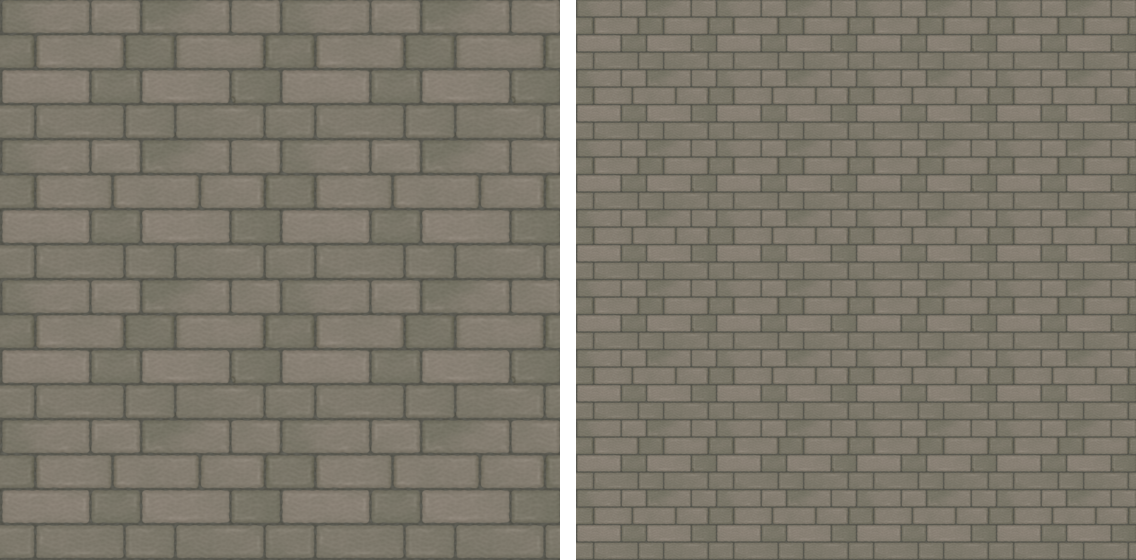
Left, the tile; right, the same tile 2 across and 2 down.
Reproduce this texture procedurally as a WebGL 1 fragment shader.

```glsl
precision highp float;
// Weathered grey-brown stone block wall, long and short blocks in sixteen courses.
uniform vec2 u_resolution;

const float TILES = 2.0;    // repeats across and down
const float COURSES = 8.0;  // courses in one repeat

vec2 hash2(vec2 p) {
  return fract(sin(vec2(dot(p, vec2(127.1, 311.7)), dot(p, vec2(269.5, 183.3)))) * 4375.85);
}

// Layered warped sines, roughly -1 to 1
float mottle(vec2 p, float seed) {
  float sum = 0.0, amp = 0.45;
  for (int i = 0; i < 6; i++) {
    p = mat2(0.8, 0.6, -0.6, 0.8) * p * 1.7 + seed;
    sum += amp * sin(p.x + 1.4 * sin(p.y));
    amp *= 0.66;
  }
  return sum;
}

// Cellular noise that wraps over one repeat
float grain(vec2 p, vec2 cells) {
  p *= cells;
  vec2 cell = floor(p);
  float nearest = 1.5;
  for (int j = -1; j <= 1; j++) {
    for (int i = -1; i <= 1; i++) {
      vec2 c = cell + vec2(float(i), float(j));
      nearest = min(nearest, length(c + hash2(mod(c, cells)) - p));
    }
  }
  return nearest;
}

float roundedBox(vec2 p, vec2 halfSize, float radius) {
  vec2 q = abs(p) - halfSize + radius;
  return length(max(q, 0.0)) + min(max(q.x, q.y), 0.0) - radius;
}

void main() {
  vec2 uv = gl_FragCoord.xy / u_resolution;
  vec2 p = fract(vec2(uv.x, 1.0 - uv.y) * TILES);
  float pixel = TILES / u_resolution.y;

  // Course, counted from the top
  float v = p.y * COURSES + 0.025;
  float course = mod(floor(v), COURSES);
  float kind = mod(course, 4.0);
  bool irregular = course == 5.0;

  // Block within the course
  float along = fract(p.x - (mod(course, 2.0) < 0.5 ? 0.004 : 0.126));
  vec3 joints = irregular ? vec3(0.276, 0.588, 0.82) : vec3(0.319, 0.5, 0.819);
  vec3 passed = step(joints, vec3(along));
  vec3 before = joints * passed;
  vec3 after = mix(joints, vec3(1.0), passed);
  float left = max(before.x, max(before.y, before.z));
  float right = min(after.x, min(after.y, after.z));
  float index = dot(passed, vec3(1.0));
  bool isShort = irregular ? index > 2.5 : mod(index, 2.0) > 0.5;

  vec2 size = vec2(right - left, 1.0 / COURSES);
  vec2 local = vec2(along - left, fract(v) / COURSES);
  vec2 t = local / size;
  float seed = 1.0 + kind * 2.37 + index * 1.31 + (irregular ? 5.2 : 0.0);

  // Uneven outline
  vec2 turn = 6.28318 * p;
  float wobble = sin(turn.x * 23.0 + 2.0 * sin(turn.y * 17.0))
               + sin(turn.y * 29.0 + 2.0 * sin(turn.x * 19.0));
  float d = roundedBox(local - 0.5 * size, 0.5 * size - 0.0045, 0.011) + 0.0007 * wobble;

  // Stone tint, from green grey to warm grey
  float clouds = mottle(local * vec2(10.0, 16.0), seed);
  float fine = grain(p, vec2(64.0, 92.0)) - 0.45;
  vec4 pick = vec4(equal(vec4(kind), vec4(0.0, 1.0, 2.0, 3.0)));
  float warmth = dot(pick, isShort ? vec4(0.7, 0.3, 0.22, 0.4) : vec4(0.72, 0.76, 0.88, 0.46));
  if (kind < 0.5 && !isShort) {
    float damp = 1.0 - smoothstep(0.05, 0.65, t.x + 0.3 * (t.y - 0.5) + 0.12 * clouds);
    warmth -= damp * (index > 1.0 ? 0.62 : 0.45);
  }
  warmth += 0.17 * clouds;
  vec3 color = mix(vec3(0.452, 0.445, 0.388), vec3(0.542, 0.508, 0.463), warmth);
  color += 0.026 * fine + 0.006 * sin(turn.y * 52.0 + 3.0 * sin(turn.x * 9.0));

  // Pale worn band and dirty rim
  float band = exp(-pow((d + 0.017) / 0.006, 2.0));
  color += band * max(clouds + 0.25, 0.0) * 0.028;
  float rim = smoothstep(-0.018, 0.0, d);
  color -= rim * (0.035 + 0.02 * clouds) * vec3(1.0, 0.95, 1.0);

  // Dark stains at the ends of the second course's blocks
  float ends = exp(-min(local.x, size.x - local.x) * 75.0);
  color -= pick.y * ends * (0.06 + 0.03 * clouds) * vec3(1.0, 0.85, 1.0);

  // One chipped corner in each repeat
  float chip = length((p - vec2(0.829, 0.358)) * vec2(1.0, 0.9));
  color -= 0.07 * exp(-pow((chip - 0.010) / 0.004, 2.0));

  // Mortar
  vec3 mortar = vec3(0.342, 0.34, 0.308) + 0.012 * wobble + 0.04 * fine;
  float soft = max(0.0035, pixel);
  color = mix(color, mortar, smoothstep(-soft, soft, d));
  gl_FragColor = vec4(color, 1.0);
}
```
